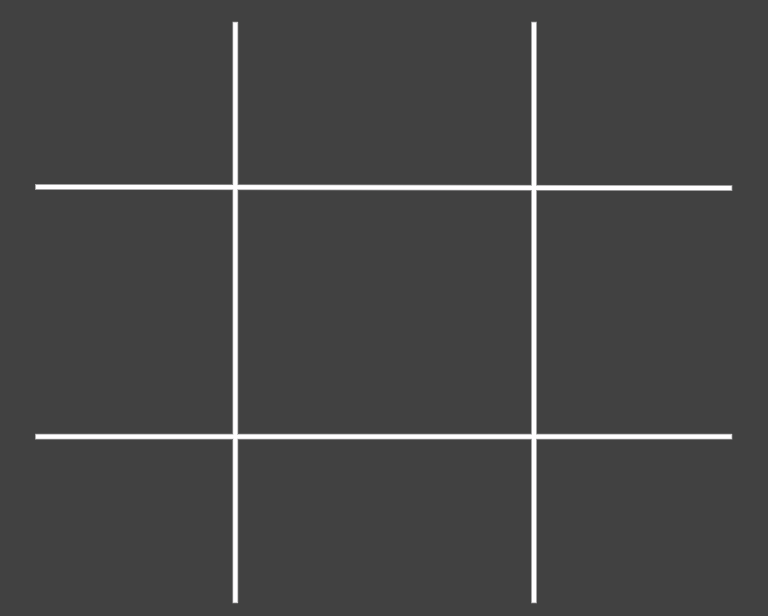
Write a Shadertoy shader that draws this background.

```glsl
// Four white bars cross on a flat charcoal ground, forming an open
// three-by-three grid. Each bar is a box distance function with a soft edge,
// and the ground carries a very faint blocky mottling.

const vec3 GROUND = vec3(0.255);
const vec3 BAR_COLOR = vec3(1.0, 0.995, 1.0);

// Lengths are in canvas heights, measured from the canvas centre.
const vec2 GRID_CENTER = vec2(0.0011, -0.0066);  // middle of the central cell
const vec2 CELL_HALF = vec2(0.2424, 0.2022);     // centre to each bar axis
const vec2 BAR_MIDDLE = vec2(-0.0005, -0.0073);  // midpoint along the bars
const vec2 BAR_REACH = vec2(0.5654, 0.4715);     // half length of the bars
const float BAR_HALF_WIDTH = 0.0041;
const float EDGE_SOFTNESS = 0.0026;
const float UPPER_TILT = -0.0016;                // slope of the upper bar
const float MOTTLE_SIZE = 0.013;
const float MOTTLE_STRENGTH = 0.003;

float hash(vec2 cell) {
    return fract(sin(dot(cell, vec2(127.1, 311.7))) * 43758.5);
}

float boxDistance(vec2 p, vec2 halfSize) {
    vec2 d = abs(p) - halfSize;
    return length(max(d, 0.0)) + min(max(d.x, d.y), 0.0);
}

// Distance to the nearest of the two vertical and two horizontal bars.
float gridDistance(vec2 p) {
    float nearest = 1e3;
    for (int i = 0; i < 2; i++) {
        float side = float(2 * i - 1);
        vec2 axis = GRID_CENTER + side * CELL_HALF;
        axis.y += float(i) * UPPER_TILT * p.x;
        float upright = boxDistance(p - vec2(axis.x, BAR_MIDDLE.y),
                                    vec2(BAR_HALF_WIDTH, BAR_REACH.y));
        float level = boxDistance(p - vec2(BAR_MIDDLE.x, axis.y),
                                  vec2(BAR_REACH.x, BAR_HALF_WIDTH));
        nearest = min(nearest, min(upright, level));
    }
    return nearest;
}

void mainImage(out vec4 fragColor, in vec2 fragCoord) {
    vec2 p = (fragCoord - 0.5 * iResolution.xy) / iResolution.y;

    // Ground
    float mottle = hash(floor(p / MOTTLE_SIZE)) - 0.5;
    vec3 color = GROUND + MOTTLE_STRENGTH * mottle;

    // Bars, with edges at least one pixel soft
    float softness = max(EDGE_SOFTNESS, 1.0 / iResolution.y);
    float coverage = clamp(0.5 - gridDistance(p) / softness, 0.0, 1.0);
    color = mix(color, BAR_COLOR, coverage);

    fragColor = vec4(color, 1.0);
}
```
